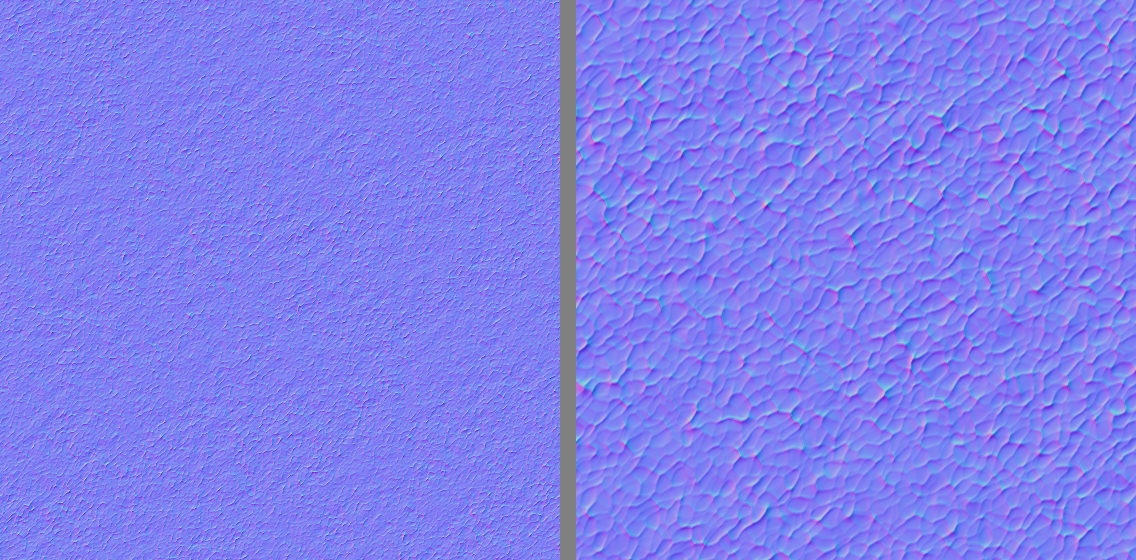
Left: the whole. Right: its middle third, enlarged.
Write a WebGL 2 fragment shader that draws this texture map.

```glsl
#version 300 es
precision highp float;
// Tileable normal map of fine, diagonally grained leather-like relief.

uniform vec2 u_resolution;
out vec4 fragColor;

const vec2 GRAIN_CELLS = vec2(98.0, 132.0);  // along and across the diagonal
const vec2 WARP_CELLS = vec2(74.0, 96.0);
const vec2 SWELL_CELLS = vec2(34.0, 46.0);
const vec2 PATCH_CELLS = vec2(9.0, 13.0);
const vec2 RELIEF = vec2(0.0020, -0.0019);   // green points down the canvas
const float WARP_AMOUNT = 0.9;
const float SWELL_AMOUNT = 0.8;
const float SAMPLE_STEP = 0.0009;
const float BLUE_RANGE = 0.455;

float hash(vec2 cell, float seed) {
    return fract(sin(dot(cell, vec2(127.1, 311.7)) + seed * 74.7) * 43758.5453);
}

// Diagonal axes: a step of one canvas is a whole number of periods on both.
vec2 diagonal(vec2 p) {
    return vec2(p.x + p.y, p.y - p.x);
}

// Smooth value noise that wraps after the given number of cells.
float wrappedNoise(vec2 uv, vec2 cells, float seed) {
    vec2 q = uv * cells;
    vec2 base = floor(q);
    vec2 f = q - base;
    f = f * f * (3.0 - 2.0 * f);
    vec2 lo = mod(base, cells);
    vec2 hi = mod(base + 1.0, cells);
    float bottom = mix(hash(lo, seed), hash(vec2(hi.x, lo.y), seed), f.x);
    float top = mix(hash(vec2(lo.x, hi.y), seed), hash(hi, seed), f.x);
    return mix(bottom, top, f.y);
}

// Union of scattered plates with flat crowns, steep rims and sharp creases.
float grainHeight(vec2 uv, vec2 cells, vec2 warp) {
    vec2 q = uv * cells + warp;
    vec2 base = floor(q);
    vec2 f = q - base;
    float height = -10.0;
    for (int j = -1; j <= 1; j++) {
        for (int i = -1; i <= 1; i++) {
            vec2 offset = vec2(float(i), float(j));
            vec2 cell = mod(base + offset, cells);
            vec2 jitter = vec2(hash(cell, 1.0), hash(cell, 2.0));
            vec2 toCentre = offset + 0.05 + 0.9 * jitter - f;
            float d2 = dot(toCentre, toCentre);
            float rise = hash(cell, 3.0);
            float crown = 0.19 * rise + 0.3 * pow(rise, 14.0);
            height = max(height, crown - d2 * (0.22 + d2));
        }
    }
    return height;
}

float surfaceHeight(vec2 p) {
    vec2 uv = diagonal(p);
    vec2 warp = vec2(wrappedNoise(uv, WARP_CELLS, 6.0),
                     wrappedNoise(uv, WARP_CELLS, 7.0)) - 0.5;
    float swell = wrappedNoise(uv, SWELL_CELLS, 5.0);
    return grainHeight(uv, GRAIN_CELLS, WARP_AMOUNT * warp) + SWELL_AMOUNT * swell;
}

// Central differences over about one pixel also soften the creases.
vec2 surfaceSlope(vec2 p, float stepSize) {
    vec2 dx = vec2(stepSize, 0.0);
    vec2 dy = vec2(0.0, stepSize);
    return vec2(surfaceHeight(p + dx) - surfaceHeight(p - dx),
                surfaceHeight(p + dy) - surfaceHeight(p - dy)) / (2.0 * stepSize);
}

vec3 encodeNormal(vec3 normal, float blueRange) {
    return 0.5 + normal * vec3(0.5, 0.5, blueRange);
}

void main() {
    vec2 p = gl_FragCoord.xy / u_resolution;

    // Broad patches make the grain slightly deeper or shallower.
    float depth = mix(0.75, 1.25, wrappedNoise(diagonal(p), PATCH_CELLS, 9.0));
    vec2 slope = surfaceSlope(p, SAMPLE_STEP) * RELIEF * depth;
    vec3 normal = normalize(vec3(-slope, 1.0));

    fragColor = vec4(encodeNormal(normal, BLUE_RANGE), 1.0);
}
```
